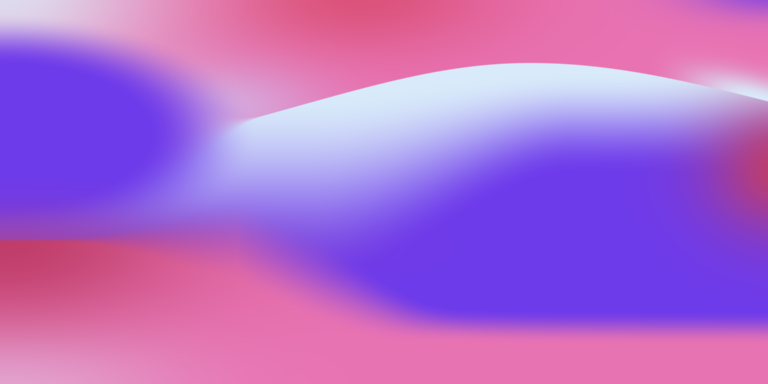
Give the GLSL for this background, as a Shadertoy shader.

```glsl
// Soft abstract gradient: a pale crest falls into violet between pink bands.
// Layers are painted back to front, each a colour blended by a Gaussian glow
// or a soft-edged curve. Space is x in 0..2 and y in 0..1, origin lower left.

const vec3 PINK     = vec3(0.91, 0.45, 0.70);
const vec3 ROSE     = vec3(0.86, 0.32, 0.48);
const vec3 CRIMSON  = vec3(0.75, 0.24, 0.41);
const vec3 DUSK     = vec3(0.70, 0.24, 0.50);
const vec3 VIOLET   = vec3(0.43, 0.23, 0.92);
const vec3 LAVENDER = vec3(0.80, 0.77, 0.95);
const vec3 ICE      = vec3(0.85, 0.92, 0.98);
const vec3 MIST     = vec3(0.87, 0.86, 0.93);
const vec3 BLUSH    = vec3(0.90, 0.66, 0.84);

const vec2  CREST_PEAK   = vec2(1.38, 0.836);
const vec2  POOL_CENTRE  = vec2(0.0, 0.65);
const vec2  POOL_RADIUS  = vec2(0.53, 0.25);
const float GROUND_LEVEL = 0.145;
const float GROUND_CAP   = 0.375;
const float GROUND_SLOPE = 0.5;

// Elliptical Gaussian falloff, 1 at the centre
float glow(vec2 p, vec2 centre, vec2 radius) {
    vec2 q = (p - centre) / radius;
    return exp(-dot(q, q));
}

// 1 below the edge height, 0 above it
float below(float y, float edge, float softness) {
    return 1.0 - smoothstep(edge - softness, edge + softness, y);
}

// Bell-shaped crest, a little steeper on its left
float crestHeight(float x) {
    float d = x - CREST_PEAK.x;
    float breadth = d < 0.0 ? 2.45 : 3.0;
    return CREST_PEAK.y - d * d / (breadth + 2.2 * d * d);
}

// Level on the right, a rounded ramp, then a capped shelf on the left
float groundHeight(float x) {
    float a = 1.07 - x;
    float ramp = 0.5 * (a + sqrt(a * a + 0.01));
    return min(GROUND_LEVEL + GROUND_SLOPE * ramp, GROUND_CAP);
}

vec3 skyColour(vec2 p, float crest) {
    vec3 c = mix(PINK, ROSE, glow(p, vec2(0.92, 1.01), vec2(0.38, 0.15)));
    c = mix(c, MIST, glow(p, vec2(0.0, 1.02), vec2(0.42, 0.25)));
    c = mix(c, LAVENDER, 0.65 * glow(p, vec2(0.57, 0.72), vec2(0.26, 0.11)));
    c = mix(c, VIOLET, 0.75 * glow(p, vec2(2.03, 1.02), vec2(0.22, 0.06)));
    // Bright rim hugging the right end of the crest
    float rim = exp(-pow((p.y - crest) / 0.055, 2.0));
    return mix(c, ICE, rim * smoothstep(1.68, 1.97, p.x));
}

vec3 hillColour(vec2 p) {
    float rise = smoothstep(0.8, 1.5, p.x);
    float middle = mix(0.48, 0.665, rise);
    float spread = mix(0.28, 0.15, rise);
    float depth = 1.0 - smoothstep(middle - 0.8 * spread, middle + spread, p.y);
    vec3 c = mix(ICE, VIOLET, depth);
    return mix(c, CRIMSON, glow(p, vec2(2.05, 0.56), vec2(0.20, 0.17)));
}

vec3 groundColour(vec2 p) {
    vec3 c = mix(PINK, BLUSH, glow(p, vec2(0.0), vec2(0.45, 0.17)));
    return mix(c, CRIMSON, glow(p, vec2(0.0, 0.37), vec2(0.50, 0.23)));
}

void mainImage(out vec4 fragColor, in vec2 fragCoord) {
    vec2 p = fragCoord / iResolution.xy * vec2(2.0, 1.0);
    float pixel = 1.0 / iResolution.y;

    // Sky and hill, the crest edge dissolving towards the left
    float crest = crestHeight(p.x);
    float crestSoft = mix(0.10, pixel, smoothstep(0.45, 0.68, p.x));
    vec3 colour = mix(skyColour(p, crest), hillColour(p),
                      below(p.y, crest, crestSoft));

    // Violet pool on the left and the dusk beneath it
    float poolDistance = length((p - POOL_CENTRE) / POOL_RADIUS);
    colour = mix(colour, VIOLET, 1.0 - smoothstep(0.72, 1.27, poolDistance));
    colour = mix(colour, DUSK, 0.6 * glow(p, vec2(0.0, 0.36), vec2(0.60, 0.09)));

    // Pink ground, crisp at the left and hazy along the ramp
    float groundSoft = 0.006 + 0.11 * smoothstep(0.15, 0.7, p.x)
                     - 0.07 * smoothstep(0.8, 1.2, p.x);
    colour = mix(colour, groundColour(p),
                 below(p.y, groundHeight(p.x), groundSoft));

    fragColor = vec4(colour, 1.0);
}
```
